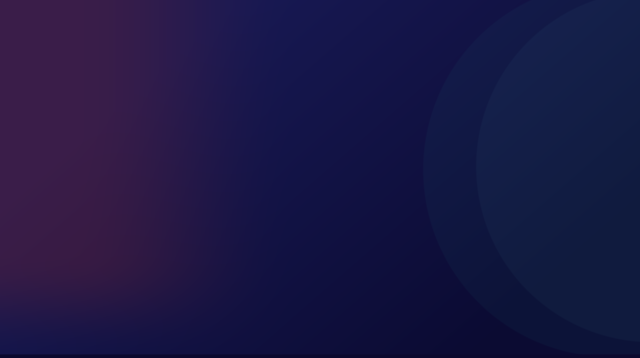
A Shadertoy shader for this background:

```glsl
// Deep indigo backdrop: a diagonal gradient, a warm soft-edged glow on the
// left, and two overlapping translucent teal discs on the right.
// Lengths are in canvas heights; layers are blended from back to front.

#define GRADIENT_SPAN vec2(0.23, 0.83)  // part of the diagonal that darkens
#define GRADIENT_TILT 1.15           // weight of the drop against the run
#define GLOW_STRENGTH 0.195
#define GLOW_SIDE vec2(0.21, 0.82)   // x where the glow starts and ends fading
#define GLOW_FLOOR vec2(-0.01, 0.29) // y where the glow is gone and is full
#define OUTER_DISC vec3(1.705, 0.526, 0.523)  // centre, radius
#define INNER_DISC vec3(1.821, 0.535, 0.491)
#define OUTER_OPACITY 0.045
#define INNER_OPACITY 0.047
#define FLOOR_HEIGHT 0.010

const vec3 INDIGO = vec3(0.092, 0.097, 0.325);
const vec3 MIDNIGHT = vec3(0.042, 0.042, 0.198);
const vec3 EMBER = vec3(0.78, 0.18, 0.12);
const vec3 TEAL = vec3(0.15, 0.75, 0.65);
const vec3 MIST = vec3(0.36, 0.72, 0.75);
const vec3 FLOOR_DARK = vec3(0.045, 0.035, 0.180);

// Coverage of a disc with an edge about one pixel wide
float discMask(vec2 p, vec3 disc, float pixel) {
    float d = length(p - disc.xy) - disc.z;
    return 1.0 - smoothstep(-pixel, pixel, d);
}

// Glow that fades out to the right and towards the floor
float glowMask(vec2 p) {
    float side = 1.0 - smoothstep(GLOW_SIDE.x, GLOW_SIDE.y, p.x);
    float rise = smoothstep(GLOW_FLOOR.x, GLOW_FLOOR.y, p.y);
    return side * rise;
}

void mainImage(out vec4 fragColor, in vec2 fragCoord) {
    float pixel = 1.0 / iResolution.y;
    float aspect = iResolution.x * pixel;
    vec2 p = fragCoord * pixel;

    // Diagonal gradient from the upper left to the lower right, flat at its ends
    float diagonal = (p.x + GRADIENT_TILT * (1.0 - p.y)) / (aspect + GRADIENT_TILT);
    float shade = (diagonal - GRADIENT_SPAN.x) / (GRADIENT_SPAN.y - GRADIENT_SPAN.x);
    vec3 color = mix(INDIGO, MIDNIGHT, clamp(shade, 0.0, 1.0));

    // Warm glow
    color = mix(color, EMBER, GLOW_STRENGTH * glowMask(p));

    // Translucent discs
    color = mix(color, TEAL, OUTER_OPACITY * discMask(p, OUTER_DISC, pixel));
    color = mix(color, MIST, INNER_OPACITY * discMask(p, INNER_DISC, pixel));

    // Dark strip along the bottom
    float strip = 1.0 - smoothstep(-pixel, pixel, p.y - FLOOR_HEIGHT);
    color = mix(color, FLOOR_DARK, strip);

    fragColor = vec4(color, 1.0);
}
```
